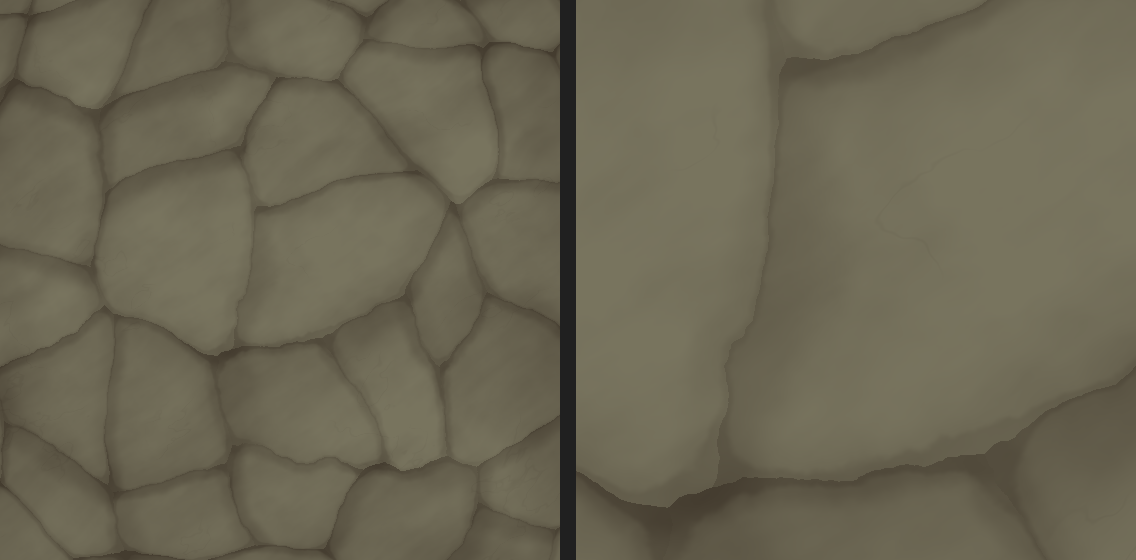
Left: the whole. Right: its middle third, enlarged.
This texture is drawn by a WebGL 2 fragment shader. Its source:

```glsl
#version 300 es
precision highp float;
// Soft painted wall of fitted olive-grey stones, larger in the middle, with dark seams.

uniform vec2 u_resolution;
out vec4 fragColor;

const vec3 SHADOW_COLOR = vec3(0.285, 0.255, 0.202);
const vec3 LIGHT_COLOR = vec3(0.462, 0.445, 0.362);
const float STONES_ACROSS = 3.5;     // stone density in the middle
const float RIM_CROWDING = 1.1;      // extra density towards the border
const float JITTER = 0.86;
const float SIZE_VARIATION = 0.22;
const float CORNER_SHARPNESS = 20.0;
const float SEAM_WIDTH = 0.0045;
const float SEAM_SHADE_WIDTH = 0.018;
const vec2 LIT_SIDE = vec2(0.35, -0.94);
const float BASE_TONE = 0.87;
const float MOTTLE = 0.50;
const float BRUSH = 0.20;
const float BORDER_SHADE = 0.16;

// Integer hash giving two values in 0..1
vec2 hash2(vec2 cell) {
    uvec2 v = uvec2(ivec2(cell)) * 1664525u + 1013904223u;
    for (int i = 0; i < 2; i++) {
        v.x += v.y * 1664525u;
        v.y += v.x * 1664525u;
        v ^= v >> 16u;
    }
    return vec2(v & 0xffffu) / 65535.0;
}

float noise(vec2 p) {
    vec2 i = floor(p), f = fract(p);
    f = f * f * f * (f * (f * 6.0 - 15.0) + 10.0);
    float low = mix(hash2(i).x, hash2(i + vec2(1, 0)).x, f.x);
    float high = mix(hash2(i + vec2(0, 1)).x, hash2(i + vec2(1, 1)).x, f.x);
    return mix(low, high, f.y);
}

float fbm(vec2 p) {
    const mat2 turn = mat2(1.6, 1.2, -1.2, 1.6);
    float sum = 0.0, amplitude = 0.5;
    for (int i = 0; i < 5; i++) {
        sum += amplitude * noise(p);
        p = turn * p + 17.3;
        amplitude *= 0.5;
    }
    return sum / 0.97;
}

// Stone centre in xy, size weight in z
vec3 stoneSeed(vec2 cell) {
    vec2 offset = 0.5 + JITTER * (hash2(cell + 40.0) - 0.5);
    return vec3(cell + offset, SIZE_VARIATION * hash2(cell + 91.0).x);
}

// x: rounded distance to the seam, y: bevel shade, z: tone of the stone face
vec3 stones(vec2 p) {
    vec2 base = floor(p), home = base;
    vec3 seed = vec3(0.0);
    float nearest = 1e5;
    for (int y = -2; y <= 2; y++)
    for (int x = -2; x <= 2; x++) {
        vec2 cell = base + vec2(x, y);
        vec3 s = stoneSeed(cell);
        float power = dot(p - s.xy, p - s.xy) - s.z;
        if (power < nearest) { nearest = power; home = cell; seed = s; }
    }

    float seamSum = 0.0, bevel = 1.0;
    for (int y = -2; y <= 2; y++)
    for (int x = -2; x <= 2; x++) {
        vec2 cell = home + vec2(x, y);
        if (cell == home) continue;
        vec3 s = stoneSeed(cell);
        vec2 span = s.xy - seed.xy;
        float spacing = max(length(span), 0.05);
        float power = dot(p - s.xy, p - s.xy) - s.z;
        float edge = (power - nearest) / (2.0 * spacing);
        seamSum += exp(-CORNER_SHARPNESS * edge);

        // Each side has its own slanted facet, darker away from the light
        vec2 side = hash2(home * 7.0 + cell * 13.0);
        float width = mix(0.08, 0.34, side.x * side.x);
        float facing = 0.5 + 0.5 * dot(span / spacing, LIT_SIDE);
        float depth = mix(0.70, 0.97, facing) + 0.08 * (side.y - 0.5);
        bevel *= mix(depth, 1.0, smoothstep(width * 0.35, width, edge));
    }
    float seam = -log(max(seamSum, 1e-9)) / CORNER_SHARPNESS;
    float face = 0.16 * dot(p - seed.xy, LIT_SIDE) + 0.10 * (hash2(home + 7.0).y - 0.5);
    return vec3(seam, bevel, face);
}

void main() {
    vec2 uv = gl_FragCoord.xy / u_resolution;
    vec2 centred = uv - 0.5;

    // Crowd the stones towards the border and roughen their outlines
    float crowding = 1.0 + RIM_CROWDING * dot(centred, centred);
    vec2 p = centred * STONES_ACROSS * crowding + 23.4;
    p += 0.20 * (vec2(noise(uv * 8.0), noise(uv * 8.0 + 50.0)) - 0.5);
    p += 0.07 * (vec2(fbm(uv * 24.0), fbm(uv * 24.0 + 80.0)) - 0.5);
    vec3 stone = stones(p);
    float seam = max(stone.x, 0.0) / (STONES_ACROSS * crowding);

    // Cloudy paint, slanted brush strokes and faint hairline cracks
    float cloud = fbm(uv * 7.0 + 3.0) - 0.5;
    vec2 slant = mat2(0.8, -0.6, 0.6, 0.8) * uv + 0.05 * cloud;
    float strokes = fbm(slant * vec2(9.0, 34.0)) - 0.5;
    float vein = abs(fbm(slant * vec2(6.0, 11.0) + 60.0) - 0.5);
    float crack = (1.0 - smoothstep(0.0, 0.012, vein)) * smoothstep(0.5, 0.7, noise(uv * 9.0 + 31.0));

    float tone = (BASE_TONE + stone.z) * stone.y;
    tone += MOTTLE * cloud + BRUSH * strokes - 0.07 * crack;

    // Soft shade around each seam, then its thin dark core
    float seamStrength = mix(0.5, 1.0, noise(uv * 11.0 + 12.0));
    tone -= 0.22 * seamStrength * exp(-seam / SEAM_SHADE_WIDTH);
    tone -= 0.18 * seamStrength * (1.0 - smoothstep(0.0, SEAM_WIDTH, seam));

    vec2 inset = min(uv, 1.0 - uv);
    tone -= BORDER_SHADE * (1.0 - smoothstep(0.0, 0.12, min(inset.x, inset.y)));

    fragColor = vec4(mix(SHADOW_COLOR, LIGHT_COLOR, clamp(tone, -0.1, 1.05)), 1.0);
}
```
